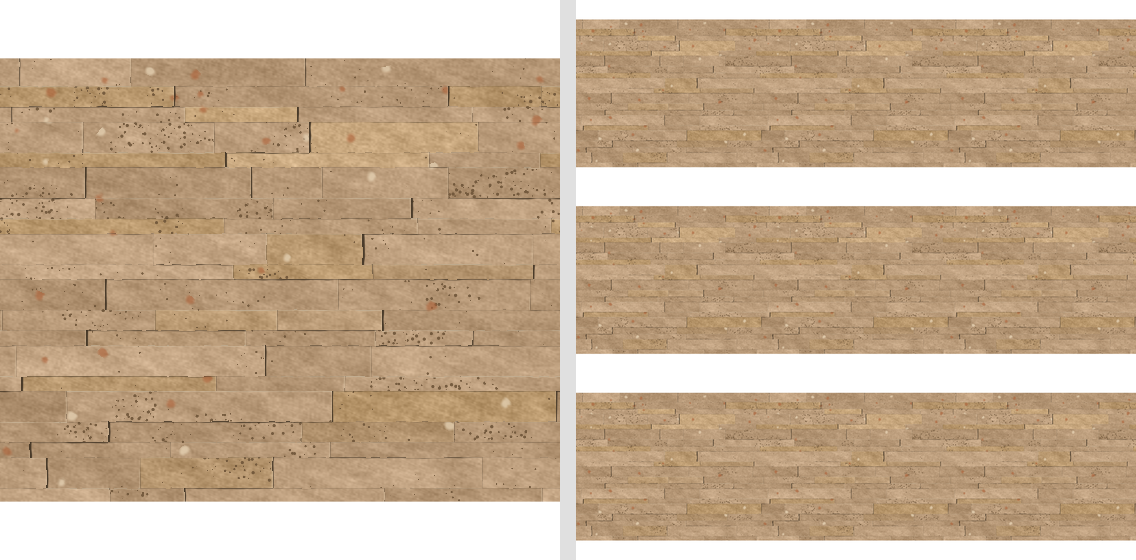
Left, the tile; right, the same tile 3 across and 3 down.
A Shadertoy shader for this texture:

```glsl
// A band of split-face travertine ledge stone between plain white margins.
// Courses of three heights are cut into stones by jittered, wrapping joints; each
// stone has its own lift, tone and pitting, over relief lit from the upper left.

const vec3 WHITE = vec3(1.0);
const vec3 STONE_DARK = vec3(0.64, 0.52, 0.39);
const vec3 STONE_PALE = vec3(0.83, 0.71, 0.58);
const vec3 OCHRE = vec3(0.80, 0.66, 0.45);
const vec3 PIT = vec3(0.43, 0.33, 0.22);
const vec3 SHADOW = vec3(0.24, 0.19, 0.13);
const vec3 LEDGE = vec3(0.89, 0.81, 0.69);
const vec3 RUST = vec3(0.68, 0.38, 0.22);
const float MARGIN = 0.1042;        // white above and below
const float WALL_TOP = 0.0990;      // top of the first group of courses
const float GROUP_HEIGHT = 0.1997;  // five courses, four groups in all
const float EDGES[6] = float[](0.0, 0.275, 0.458, 0.595, 0.869, 1.0);
const float COURSES = 5.0;
const float JOINT_JITTER = 0.75;
const float LINE = 0.0009;          // thinnest joint
const float STEP_SHADOW = 0.0036;   // extra shadow beside a raised stone
const float RELIEF = 2.1;

float hash(vec3 p) {
    p = fract((p + 17.0) * 0.1031);
    p += dot(p, p.zyx + 31.32);
    return fract((p.x + p.y) * p.z);
}

// Value noise on a lattice of whole cells, so it wraps at the canvas edges
float noise(vec2 p, vec2 cells, float seed) {
    vec2 q = p * cells, i = floor(q), f = fract(q);
    f = f * f * (3.0 - 2.0 * f);
    vec2 a = mod(i, cells), b = mod(i + 1.0, cells);
    return mix(mix(hash(vec3(a, seed)), hash(vec3(b.x, a.y, seed)), f.x),
               mix(hash(vec3(a.x, b.y, seed)), hash(vec3(b, seed)), f.x), f.y);
}

float fbm(vec2 p, float seed) {
    vec2 cells = vec2(26.0, 30.0);
    float sum = 0.0, amp = 0.5;
    p.x += p.y;  // whole shear: slanted chisel marks that still wrap
    for (int i = 0; i < 4; i++) {
        sum += amp * noise(p, cells, seed + float(i));
        cells *= 2.0;
        amp *= 0.58;
    }
    return sum / 1.056;
}

// Cellular noise: distance to the nearest point, and that point's random value
vec2 cellular(vec2 p, float cells, float seed) {
    vec2 q = p * cells, base = floor(q), best = vec2(9.0, 0.0);
    for (int k = 0; k < 9; k++) {
        vec2 c = base + vec2(k % 3 - 1, k / 3 - 1), w = mod(c, cells);
        vec2 point = c + vec2(hash(vec3(w, seed)), hash(vec3(w, seed + 1.0)));
        float d = length(q - point);
        if (d < best.x) best = vec2(d, hash(vec3(w, seed + 2.0)));
    }
    return best;
}

float wrapIndex(float i, float n) { return floor(mod(i + 0.5, n)); }

float jointAt(float i, float row, float n) {
    return (i + JOINT_JITTER * hash(vec3(wrapIndex(i, n), row, 3.0))) / n;
}

// Stone index, distances to its left and right joints, stones in the course
vec4 findStone(float x, float row) {
    float n = 3.0 + floor(1.6 * hash(vec3(row, 5.0, 7.0)));
    x = fract(x + hash(vec3(row, 11.0, 2.0)));
    float i = floor(x * n);
    if (x < jointAt(i, row, n)) i -= 1.0;
    return vec4(wrapIndex(i, n), x - jointAt(i, row, n), jointAt(i + 1.0, row, n) - x, n);
}

float liftOf(float id, float row) { return hash(vec3(id, row, 23.0)); }

float line(float d, float width) {
    float px = 0.8 / iResolution.y;
    return 1.0 - smoothstep(width - px, width + px, d);
}

void mainImage(out vec4 fragColor, in vec2 fragCoord) {
    vec2 uv = fragCoord / iResolution.xy;
    vec2 p = uv + 0.0018 * (vec2(noise(uv, vec2(70.0), 41.0), noise(uv, vec2(70.0), 43.0)) - 0.5);

    // Course and stone
    float v = (1.0 - p.y - WALL_TOP) / GROUP_HEIGHT, f = fract(v);
    int k = 0;
    for (int i = 1; i < 5; i++) if (f >= EDGES[i]) k = i;
    float row = floor(v) * COURSES + float(k);
    float dTop = (f - EDGES[k]) * GROUP_HEIGHT;
    vec4 stone = findStone(p.x, row);
    float id = stone.x, seed = 50.0 + id * 7.0 + row * 31.0;
    float lift = liftOf(id, row);
    float stepLeft = liftOf(wrapIndex(id - 1.0, stone.w), row) - lift;
    float stepAbove = liftOf(findStone(p.x, row - 1.0).x, row - 1.0) - lift;

    // Rough split face
    float h = fbm(uv, seed);
    float slope = h - fbm(uv + vec2(-0.0022, 0.0022), seed);
    float grain = noise(uv, vec2(256.0), 61.0) - 0.5;
    float tone = 0.46 + 0.42 * (hash(vec3(id, row, 29.0)) - 0.5)
               + 0.8 * (h - 0.5) + RELIEF * slope + 0.32 * grain;
    vec3 color = mix(STONE_DARK, STONE_PALE, clamp(tone, -0.35, 1.2));
    float ochre = smoothstep(0.7, 0.95, hash(vec3(id, row, 37.0)));
    color = mix(color, OCHRE + 0.25 * (tone - 0.5), 0.5 * ochre);

    // Pits in patches, rare rust stains and white chips
    float pitted = 0.25 + 0.75 * step(0.65, hash(vec3(id, row, 47.0)));
    float patches = smoothstep(0.45, 0.75, noise(uv, vec2(13.0, 17.0), seed));
    vec2 pit = cellular(uv, 120.0, 71.0);
    float radius = 0.5 * smoothstep(1.0 - 0.65 * pitted * patches, 1.1, pit.y);
    color = mix(color, PIT, 0.9 * (1.0 - smoothstep(radius * 0.5, radius + 0.02, pit.x)) * step(0.02, radius));
    vec2 spot = cellular(uv + 0.012 * (h - 0.5), 34.0, 83.0);
    float spotMask = 1.0 - smoothstep(0.08, 0.34, spot.x + 0.5 * (h - 0.5));
    color = mix(color, RUST, 0.6 * spotMask * step(0.975, spot.y));
    color = mix(color, LEDGE, 0.8 * spotMask * step(spot.y, 0.012));

    // Joints: raised neighbours cast shadow, raised top edges catch light
    float broken = smoothstep(0.25, 0.65, noise(uv, vec2(37.0, 29.0), 97.0));
    float ledge = line(dTop, LINE + 0.0006) * smoothstep(0.0, 0.6, -stepAbove);
    color = mix(color, LEDGE, ledge * (0.3 + 0.6 * broken));
    float topShade = line(dTop, LINE + 0.0012 * max(stepAbove, 0.0));
    color = mix(color, SHADOW, topShade * (0.25 + 0.55 * smoothstep(0.0, 0.7, stepAbove)) * (0.5 + 0.5 * broken));
    color = mix(color, LEDGE, 0.35 * line(stone.z, 0.0018) * broken);
    float sideShade = line(stone.y, LINE + STEP_SHADOW * max(stepLeft, 0.0));
    color = mix(color, SHADOW, sideShade * (0.35 + 0.55 * smoothstep(0.0, 0.4, stepLeft)));

    // White margins
    float px = 0.8 / iResolution.y;
    float wall = smoothstep(-px, px, min(uv.y, 1.0 - uv.y) - MARGIN);
    fragColor = vec4(mix(WHITE, clamp(color, 0.0, 1.0), wall), 1.0);
}
```
